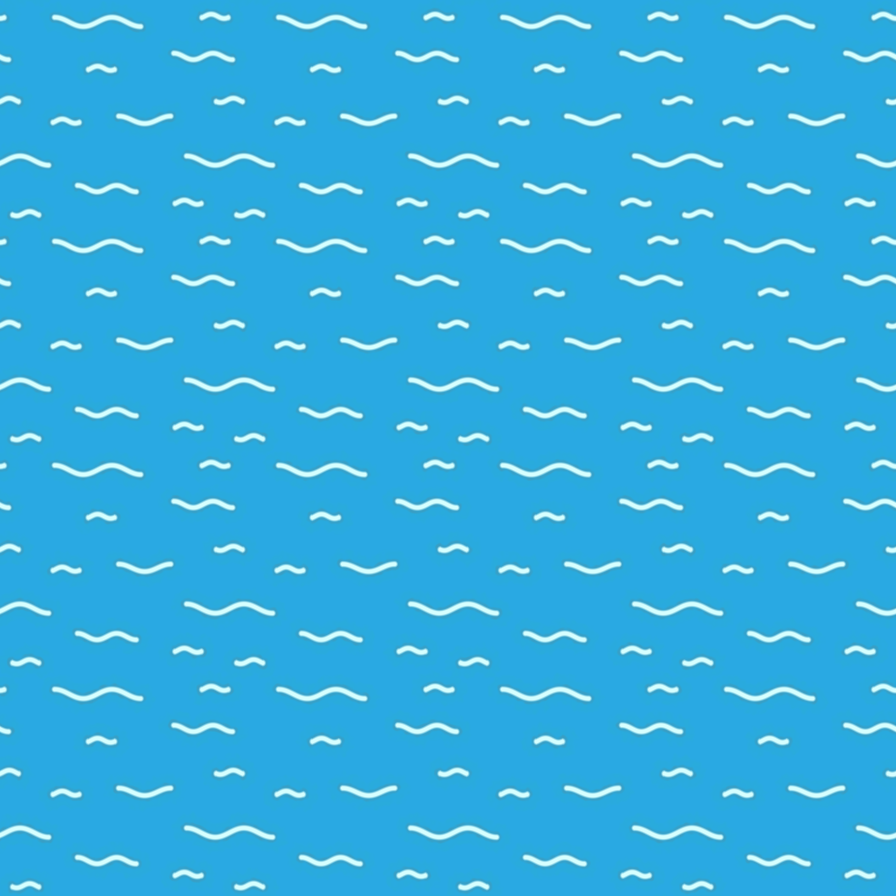
Reproduce this pattern procedurally as a WebGL 2 fragment shader.

```glsl
#version 300 es
precision highp float;
// Seamless water pattern: short pale wave strokes scattered on sky blue.

uniform vec2 u_resolution;
out vec4 outColor;

const float TAU = 6.2831853;
const float REPEATS = 4.0;
const float HALF_STROKE = 0.0112;
const float EDGE_BLUR = 0.0065;
const float FRINGE_REACH = 0.024;
const float HALO_REACH = 0.062;

const vec3 WATER = vec3(0.16, 0.663, 0.89);
const vec3 HALO = vec3(0.16, 0.67, 0.86);
const vec3 FRINGE = vec3(0.22, 0.62, 0.77);
const vec3 FOAM = vec3(0.84, 1.0, 1.0);

// Wave kinds: half length, amplitude, number of periods, phase
const int KINDS = 5;
const vec4 SHAPES[KINDS] = vec4[KINDS](
    vec4(0.192, 0.0205, 1.5, 0.00),  // long
    vec4(0.131, 0.0142, 1.5, 0.00),  // medium
    vec4(0.116, 0.0165, 1.0, 0.00),  // cup
    vec4(0.058, 0.0094, 1.0, 0.35),  // ripple, crest on the left
    vec4(0.058, 0.0094, 1.0, 0.65)); // ripple, crest on the right

// Placement within one tile: centre x, centre y, kind
const int WAVES = 11;
const vec3 PLACES[WAVES] = vec3[WAVES](
    vec3(0.436, 0.902, 0), vec3(0.025, 0.283, 0),
    vec3(0.907, 0.748, 1), vec3(0.477, 0.158, 1),
    vec3(0.646, 0.465, 2),
    vec3(0.295, 0.459, 3), vec3(0.840, 0.097, 3),
    vec3(0.960, 0.927, 3), vec3(0.453, 0.695, 3),
    vec3(0.024, 0.552, 4), vec3(0.115, 0.046, 4));

// Random unit gradient for a lattice cell
vec2 cellGradient(vec2 cell) {
    float angle = TAU * fract(sin(dot(cell, vec2(127.1, 311.7))) * 43758.5);
    return vec2(cos(angle), sin(angle));
}

// Gradient noise, roughly -0.7 to 0.7
float gradientNoise(vec2 p) {
    vec2 cell = floor(p), f = p - cell;
    vec2 w = f * f * (3.0 - 2.0 * f);
    vec2 e = vec2(0.0, 1.0);
    float low = mix(dot(cellGradient(cell), f),
                    dot(cellGradient(cell + e.yx), f - e.yx), w.x);
    float high = mix(dot(cellGradient(cell + e), f - e),
                     dot(cellGradient(cell + 1.0), f - 1.0), w.x);
    return mix(low, high, w.y);
}

// Shortest offset from a centre on the repeating tile
vec2 wrapOffset(vec2 p, vec2 centre) {
    return fract(p - centre + 0.5) - 0.5;
}

// Approximate distance to a cosine arc with round ends
float waveDistance(vec2 p, vec4 shape) {
    float halfLength = shape.x;
    float x = clamp(p.x, -halfLength, halfLength);
    float frequency = TAU * shape.z / (2.0 * halfLength);
    float angle = frequency * (x + halfLength) - TAU * shape.w;
    float height = shape.y * cos(angle);
    float slope = -shape.y * frequency * sin(angle);
    return length(vec2(p.x - x, (p.y - height) * inversesqrt(1.0 + slope * slope)));
}

// Distance to the nearest wave in the repeating tile
float tileDistance(vec2 p) {
    float nearest = 1.0;
    for (int i = 0; i < WAVES; i++) {
        vec2 offset = wrapOffset(p, PLACES[i].xy);
        nearest = min(nearest, waveDistance(offset, SHAPES[int(PLACES[i].z)]));
    }
    return nearest;
}

// Coverage that falls from one to zero around an edge
float cover(float d, float edge, float blur) {
    return 1.0 - smoothstep(edge - blur, edge + blur, d);
}

void main() {
    vec2 tile = gl_FragCoord.xy / u_resolution.y * REPEATS;
    float blur = max(EDGE_BLUR, 0.75 * REPEATS / u_resolution.y);
    float d = tileDistance(tile);
    float mottle = gradientNoise(tile * 40.0);

    // Mottled halo, darker fringe, then the foam stroke
    float halo = cover(d, HALO_REACH + 0.02 * mottle, 0.012);
    float fringe = cover(d, FRINGE_REACH + 0.006 * mottle, 0.006);
    float stroke = cover(d, HALF_STROKE, blur);
    vec3 color = mix(WATER, HALO, halo * (0.7 + 0.6 * mottle));
    color = mix(color, FRINGE, fringe * (0.8 + 0.5 * mottle));
    outColor = vec4(mix(color, FOAM, stroke), 1.0);
}
```
